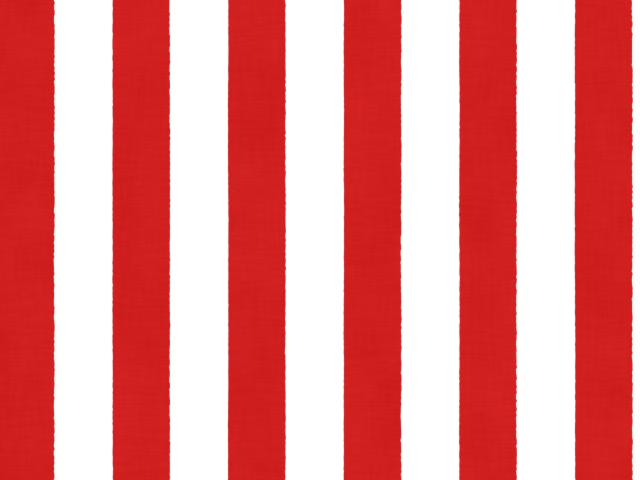
This pattern is drawn by a Shadertoy shader. Its source:

```glsl
// Upright red stripes on white, like printed cotton cloth.
// A repeated distance to the stripe centre gives the bands; value noise
// frays their edges and adds a faint weave, soft mottling and rare flecks.

const float PERIOD = 0.2408;       // all lengths are in canvas heights
const float FIRST_CENTRE = 0.0535;
const float HALF_WIDTH = 0.0595;
const vec3 WHITE = vec3(1.0);
const vec3 RED = vec3(0.815, 0.122, 0.122);
const vec3 FADED_RED = vec3(0.76, 0.27, 0.28);

float hash(vec2 p) {
    return fract(sin(dot(p, vec2(127.1, 311.7))) * 43758.5453);
}

float valueNoise(vec2 p) {
    vec2 cell = floor(p);
    vec2 f = fract(p);
    f = f * f * (3.0 - 2.0 * f);
    float low = mix(hash(cell), hash(cell + vec2(1.0, 0.0)), f.x);
    float high = mix(hash(cell + vec2(0.0, 1.0)), hash(cell + vec2(1.0)), f.x);
    return mix(low, high, f.y);
}

// Sideways wobble of one stripe edge: slow drift plus fine fraying.
float edgeWobble(float y, float seed, float fray) {
    float drift = valueNoise(vec2(y * 9.0, seed * 7.3)) - 0.5;
    float fine = valueNoise(vec2(y * 170.0, seed * 3.1)) - 0.5;
    return 0.0012 * drift + fray * fine;
}

// Signed distance to the stripe's edge, negative inside.
float stripeDistance(float x, float y, float id) {
    float side = step(0.0, x);
    float fray = mix(0.0010, 0.0020, side);
    return abs(x) - HALF_WIDTH - edgeWobble(y, 2.0 * id + side, fray);
}

// Brightness change of the dyed cloth, centred on zero.
float clothShade(vec2 p) {
    float mottling = valueNoise(p * vec2(16.0, 11.0)) - 0.5;
    float weft = valueNoise(p * vec2(35.0, 240.0)) - 0.5;
    float warp = valueNoise(p * vec2(240.0, 30.0)) - 0.5;
    return 0.020 * mottling + 0.018 * weft + 0.014 * warp;
}

// One tiny pale fleck in a few cells of a coarse grid.
float fleck(vec2 p, float cellsPerUnit, float chance) {
    vec2 grid = p * cellsPerUnit;
    vec2 cell = floor(grid);
    vec2 spot = 0.2 + 0.6 * vec2(hash(cell + 4.7), hash(cell + 9.2));
    float shape = length((fract(grid) - spot) * vec2(0.6, 1.0));
    return step(hash(cell), chance) * (1.0 - smoothstep(0.0, 0.05, shape));
}

void mainImage(out vec4 fragColor, in vec2 fragCoord) {
    vec2 p = fragCoord / iResolution.y;
    float pixel = 1.0 / iResolution.y;

    // Repeat across and find the stripe edge.
    float across = (p.x - FIRST_CENTRE) / PERIOD;
    float id = floor(across + 0.5);
    float x = (across - id) * PERIOD;
    float d = stripeDistance(x, p.y, id);

    // Dyed cloth, with muted colour in a thin worn rim.
    vec3 dye = RED + clothShade(p) * vec3(1.0, 0.8, 0.8);
    dye = mix(dye, FADED_RED, 0.25 * fleck(p, 9.0, 0.08));
    float rim = smoothstep(-0.0030, -0.0004, d);
    float wear = 0.35 + 0.55 * valueNoise(vec2(p.y * 110.0, id * 5.0 + sign(x)));
    dye = mix(dye, FADED_RED, rim * wear);

    // Antialiased stripe and a faint pink bleed just outside it.
    float ink = 1.0 - smoothstep(-0.7 * pixel, 0.7 * pixel, d);
    float bleed = 0.10 * (1.0 - smoothstep(0.0, 0.0035, d));
    vec3 ground = mix(WHITE, RED, bleed);
    fragColor = vec4(mix(ground, dye, ink), 1.0);
}
```
